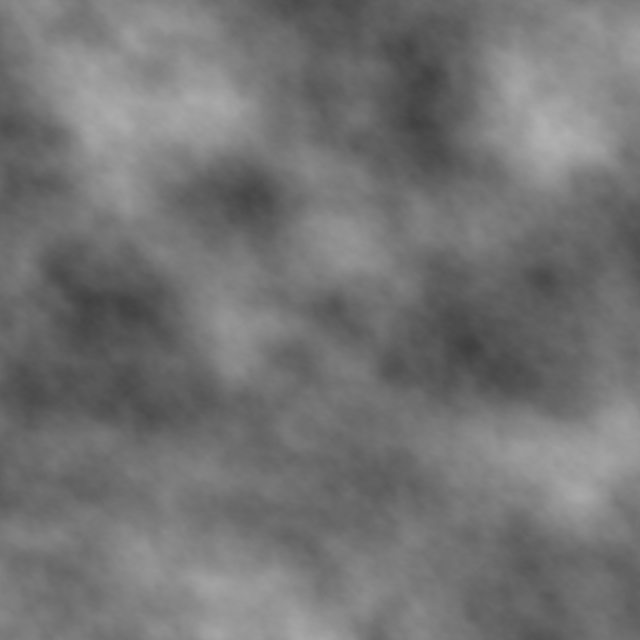
Write a three.js fragment shader that draws this texture.

```glsl
varying vec2 vUv;

#define BASE_CELLS 5.2
#define OCTAVES 6
#define GAIN 0.5
#define LACUNARITY 2.0
#define DIAGONAL_SQUEEZE 0.3
#define MEAN_GREY 0.472
#define CONTRAST 0.64
#define SEED vec2(17.3, 41.7)

float hash(vec2 cell) {
  return fract(sin(dot(cell, vec2(127.1, 311.7))) * 43758.5453);
}

// Smoothly interpolated random values on a unit grid
float valueNoise(vec2 p) {
  vec2 cell = floor(p);
  vec2 f = fract(p);
  vec2 blend = f * f * (3.0 - 2.0 * f);
  float bottom = mix(hash(cell), hash(cell + vec2(1.0, 0.0)), blend.x);
  float top = mix(hash(cell + vec2(0.0, 1.0)), hash(cell + vec2(1.0, 1.0)), blend.x);
  return mix(bottom, top, blend.y);
}

// Octave sum, centred on zero
float cloudNoise(vec2 p) {
  float sum = 0.0;
  float amplitude = 0.5;
  for (int i = 0; i < OCTAVES; i++) {
    sum += amplitude * (valueNoise(p) - 0.5);
    p = p * LACUNARITY + SEED;
    amplitude *= GAIN;
  }
  return sum;
}

void main() {
  // Squeeze across the rising diagonal so clouds lean down to the right
  vec2 across = normalize(vec2(1.0, 1.0));
  vec2 p = vUv + DIAGONAL_SQUEEZE * dot(vUv, across) * across;

  float grey = MEAN_GREY + CONTRAST * cloudNoise(p * BASE_CELLS + SEED);
  gl_FragColor = vec4(vec3(clamp(grey, 0.0, 1.0)), 1.0);
}
```
